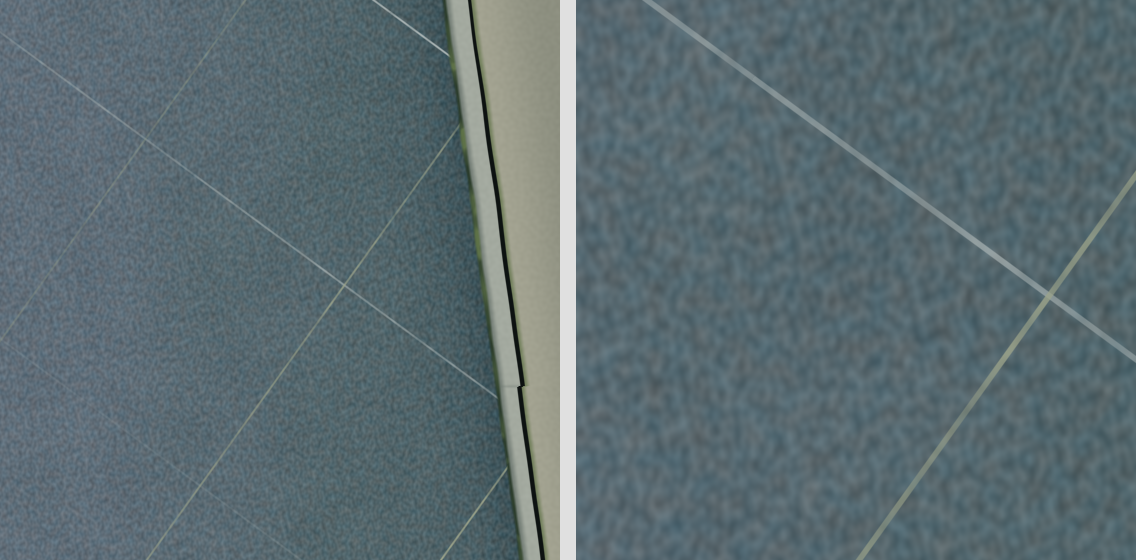
Left: the whole. Right: its middle third, enlarged.
Write a WebGL 2 fragment shader that draws this texture.

```glsl
#version 300 es
precision highp float;

uniform vec2 u_resolution;
out vec4 outColor;

// Tile lattice: two slanted joint families, y measured down from the top
const vec2 RISING_DIR = vec2(1.0, 0.7194);
const float RISING_START = 0.4384;
const vec2 RISING_RATE = vec2(1.810, 0.0578);   // linear and quadratic spacing
const vec2 FALLING_DIR = vec2(-0.735, 1.0);
const float FALLING_START = 0.0573;
const float FALLING_STEP = 0.5475;
const float JOINT_HALF_WIDTH = 0.0017;

// Kerb and panel
const float KERB_SLOPE = 0.1372;
const float KERB_EDGE = 0.7925;
const float GAP_CENTRE = 0.8385;
const float GAP_HALF_WIDTH = 0.0038;
const float KERB_JOINT_Y = 0.690;
const float KERB_JOG = 0.0062;

// Grain
const float GRAIN_FREQ = 165.0;
const float GRAIN_AMOUNT = 0.085;
const float TINT_AMOUNT = 0.035;

const vec3 FLOOR_BLUE = vec3(0.375, 0.430, 0.475);
const vec3 FLOOR_TEAL = vec3(0.325, 0.400, 0.420);
const vec3 FLOOR_SHADE = vec3(0.200, 0.285, 0.310);
const vec3 GROUT_WARM = vec3(0.610, 0.640, 0.540);
const vec3 GROUT_COOL = vec3(0.660, 0.700, 0.700);
const vec3 KERB_LIGHT = vec3(0.640, 0.665, 0.625);
const vec3 KERB_GREY = vec3(0.450, 0.490, 0.460);
const vec3 PANEL_LIGHT = vec3(0.640, 0.640, 0.570);
const vec3 PANEL_DARK = vec3(0.550, 0.560, 0.500);
const vec3 MOSS_DARK = vec3(0.140, 0.210, 0.140);
const vec3 MOSS_GREEN = vec3(0.360, 0.440, 0.260);
const vec3 GAP_BLACK = vec3(0.050, 0.070, 0.065);

vec2 hashGradient(vec2 cell) {
    vec3 h = fract(cell.xyx * vec3(0.1031, 0.1030, 0.0973));
    h += dot(h, h.yzx + 33.33);
    float angle = 6.2832 * fract((h.x + h.y) * h.z);
    return vec2(cos(angle), sin(angle));
}

float gradientNoise(vec2 p) {
    vec2 i = floor(p), f = p - i;
    vec2 w = f * f * f * (f * (f * 6.0 - 15.0) + 10.0);
    vec2 e = vec2(0.0, 1.0);
    float a = dot(hashGradient(i), f);
    float b = dot(hashGradient(i + e.yx), f - e.yx);
    float c = dot(hashGradient(i + e.xy), f - e.xy);
    float d = dot(hashGradient(i + e.yy), f - e.yy);
    return mix(mix(a, b, w.x), mix(c, d, w.x), w.y);
}

float band(float dist, float halfWidth, float aa) {
    return 1.0 - smoothstep(halfWidth - aa, halfWidth + aa, abs(dist));
}

vec3 floorColor(vec2 p, float toKerb, float aa) {
    float cloud = gradientNoise(p * 4.0 + 7.0);
    vec3 col = mix(FLOOR_BLUE, FLOOR_TEAL, smoothstep(0.0, 0.75, p.x + 0.25 * cloud));
    col += 0.02 * gradientNoise(p * 11.0);
    col = mix(col, FLOOR_SHADE, 0.75 * exp(-max(toKerb, 0.0) / 0.075));

    // Embossed grain with a slight colour tint
    vec2 q = mat2(1.0, 0.35, -0.25, 0.75) * p * GRAIN_FREQ;
    float grain = gradientNoise(q) + 0.5 * gradientNoise(q * 0.53 + 40.0);
    col += GRAIN_AMOUNT * grain;
    col += TINT_AMOUNT * gradientNoise(p * 75.0 + 90.0) * vec3(1.0, -0.3, -0.9);

    // Nearest joint of each family, fading unevenly along its length
    float s = dot(p, RISING_DIR) - RISING_START;
    float rising = s * (RISING_RATE.x + RISING_RATE.y * s);
    float risingRate = RISING_RATE.x + 2.0 * RISING_RATE.y * s;
    float falling = (dot(p, FALLING_DIR) - FALLING_START) / FALLING_STEP;
    vec2 id = round(vec2(rising, falling));
    vec2 dist = (vec2(rising, falling) - id)
              / vec2(risingRate * length(RISING_DIR), length(FALLING_DIR) / FALLING_STEP);
    vec2 strength = vec2(0.40 + 0.22 * id.x, 0.53 - 0.36 * id.y);
    float wear = 1.0 + 0.6 * gradientNoise(p * 9.0 + id * 5.0) + 0.5 * gradientNoise(p * 45.0);
    strength = clamp(strength * wear * mix(0.75, 1.15, p.x), 0.0, 1.0);
    col = mix(col, GROUT_COOL, strength.y * band(dist.y, JOINT_HALF_WIDTH, aa));
    return mix(col, GROUT_WARM, strength.x * band(dist.x, JOINT_HALF_WIDTH, aa));
}

void main() {
    vec2 p = gl_FragCoord.xy / u_resolution;
    p.y = 1.0 - p.y;
    float aa = 0.85 / min(u_resolution.x, u_resolution.y);
    float across = p.x - KERB_SLOPE * p.y + 0.003 * gradientNoise(vec2(3.0, p.y * 7.0));
    float edge = across - KERB_EDGE;
    float gap = across - GAP_CENTRE + KERB_JOG * smoothstep(-aa, aa, p.y - KERB_JOINT_Y);

    // Kerb strip with a greyed lower lip and one joint
    vec3 kerb = mix(KERB_GREY, KERB_LIGHT, smoothstep(0.004, 0.018, edge));
    kerb = mix(kerb, KERB_GREY, 0.4 * band(p.y - KERB_JOINT_Y, 0.002, 0.003));

    // Panel, brighter beside the gap
    vec3 panel = mix(PANEL_LIGHT, PANEL_DARK, smoothstep(0.0, 0.14, gap));
    panel = mix(panel, MOSS_GREEN, 0.65 * (1.0 - smoothstep(0.004, 0.015, gap)));
    kerb = mix(kerb, panel, smoothstep(-aa, aa, gap));
    kerb += 0.02 * gradientNoise(p * 110.0);
    float gapWidth = GAP_HALF_WIDTH * (0.75 + 0.3 * smoothstep(0.0, 0.3, p.y));
    kerb = mix(kerb, GAP_BLACK, band(gap, gapWidth, aa));

    vec3 col = mix(floorColor(p, -edge, aa), kerb, smoothstep(-aa, aa, edge));

    // Mossy seam along the kerb foot, with brighter tufts
    float growth = gradientNoise(vec2(p.y * 16.0, 2.5));
    float tuft = smoothstep(0.1, 0.5, gradientNoise(p * 38.0));
    vec3 moss = mix(MOSS_DARK, MOSS_GREEN, clamp(0.25 + growth + 0.6 * tuft, 0.0, 1.0));
    col = mix(col, moss, 0.9 * band(edge - 0.001, 0.0036 + 0.002 * growth, 2.0 * aa));

    outColor = vec4(clamp(col, 0.0, 1.0), 1.0);
}
```
